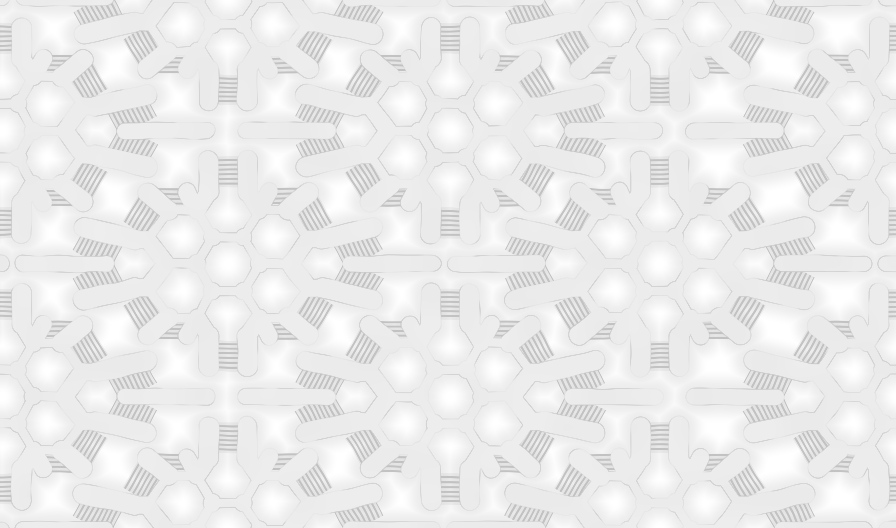
This pattern is drawn by a WebGL 2 fragment shader. Its source:

```glsl
#version 300 es
precision highp float;
// Pale snowflake lattice: rounded arms, honeycomb cores and hatched gaps over soft white voids.

uniform vec2 u_resolution;
out vec4 fragColor;

// Layout, in design units (canvas width = DESIGN_WIDTH)
const float DESIGN_WIDTH = 768.0;
const vec2 PERIOD_A = vec2(384.0, 228.0);
const vec2 ORIGIN_A = vec2(386.0, 340.5);
const vec2 PERIOD_B = vec2(370.0, 228.0);
const vec2 ORIGIN_B = vec2(195.5, 226.5);

// Shape
const float LONG_RADIUS = 7.0;
const float ARM_RADIUS = 8.6;
const float WALL_RADIUS = 4.0;
const float JOINT_RADIUS = 7.6;
const float CELL = 26.6;          // honeycomb vertex radius
const float OUTLINE_WIDTH = 0.5;
const float HATCH_STEP = 4.0;
const float HATCH_WIDTH = 1.7;
const float HATCH_SHADE = 0.22;   // tint between strokes
const float GLOW_REACH = 17.0;
const float WOBBLE = 1.4;

// Colours
const vec3 ARM_COLOR = vec3(0.924);
const vec3 OUTLINE_COLOR = vec3(0.76);
const vec3 HATCH_COLOR = vec3(0.74);
const vec3 VOID_EDGE = vec3(0.928);
const vec3 VOID_CENTER = vec3(1.0);

float hash(vec2 p) {
  vec3 h = fract(vec3(p.xyx) * 0.1031);
  h += dot(h, h.yzx + 33.33);
  return fract((h.x + h.y) * h.z);
}

float noise(vec2 p) {
  vec2 i = floor(p), f = fract(p);
  f = f * f * (3.0 - 2.0 * f);
  return mix(mix(hash(i), hash(i + vec2(1, 0)), f.x),
             mix(hash(i + vec2(0, 1)), hash(i + vec2(1, 1)), f.x), f.y);
}

float capsule(vec2 p, vec2 a, vec2 b, float r) {
  vec2 pa = p - a, ba = b - a;
  return length(pa - ba * clamp(dot(pa, ba) / dot(ba, ba), 0.0, 1.0)) - r;
}

// Distance to one snowflake; q is folded into the first quadrant
float flake(vec2 q) {
  vec2 v0 = vec2(CELL, 0.0), v1 = CELL * vec2(0.5, 0.866);
  vec2 v2 = 2.0 * v1, v3 = 2.0 * v0;
  vec2 shoulder = vec2(69.0, 21.0), elbow = vec2(51.0, 46.0);
  // Honeycomb walls
  float d = capsule(q, v0, v1, WALL_RADIUS);
  d = min(d, capsule(q, vec2(0.0, v1.y), v1, WALL_RADIUS));
  d = min(d, capsule(q, v1, v2, WALL_RADIUS));
  d = min(d, capsule(q, v0, v3, WALL_RADIUS));
  d = min(d, capsule(q, v2, elbow, WALL_RADIUS));
  d = min(d, capsule(q, v3, shoulder, JOINT_RADIUS));
  d = min(d, capsule(q, shoulder, elbow, WALL_RADIUS));
  // Joints
  d = min(d, min(length(q - v0), length(q - v1)) - JOINT_RADIUS);
  d = min(d, min(length(q - v2), length(q - elbow)) - JOINT_RADIUS);
  // Radiating arms
  d = min(d, capsule(q, vec2(16.5, 88.5), vec2(16.5, 62.0), ARM_RADIUS));
  d = min(d, capsule(q, vec2(16.5, 62.0), v2, JOINT_RADIUS));
  d = min(d, capsule(q, vec2(35.0, 62.0), v2, JOINT_RADIUS));
  d = min(d, capsule(q, vec2(69.0, 61.0), elbow, ARM_RADIUS));
  d = min(d, capsule(q, vec2(124.0, 31.0), vec2(80.0, 21.0), ARM_RADIUS));
  d = min(d, capsule(q, vec2(80.0, 21.0), shoulder, JOINT_RADIUS));
  return min(d, capsule(q, vec2(175.5, 0.0), vec2(105.0, 0.0), LONG_RADIUS));
}

// Parallel strokes in a box; extent is measured along the normal, then along the strokes
float hatch(vec2 q, vec2 center, vec2 normal, vec2 extent, float aa) {
  vec2 r = q - center;
  vec2 s = vec2(dot(r, normal), dot(r, vec2(-normal.y, normal.x)));
  vec2 inside = smoothstep(-0.5 * aa, 0.5 * aa, extent - abs(s));
  float stroke = abs(fract(s.x / HATCH_STEP) - 0.5) * HATCH_STEP - 0.5 * HATCH_WIDTH;
  float ink = 1.0 - smoothstep(-0.5 * aa, 0.5 * aa, stroke);
  return inside.x * inside.y * mix(HATCH_SHADE, 1.0, ink);
}

float flakeHatch(vec2 q, float aa) {
  float h = hatch(q, vec2(0.0, 79.0), vec2(0.0, 1.0), vec2(13.0, 14.0), aa);
  h = max(h, hatch(q, vec2(111.0, 15.0), vec2(0.88, 0.475), vec2(18.0, 13.0), aa));
  h = max(h, hatch(q, vec2(50.0, 58.0), vec2(0.0, 1.0), vec2(7.0, 14.0), aa));
  return max(h, hatch(q, vec2(73.0, 42.0), vec2(0.86, 0.51), vec2(12.0, 14.0), aa));
}

// Offset from the nearest lattice centre, mirrored into one quadrant
vec2 foldCell(vec2 p, vec2 origin, vec2 period) {
  return abs(mod(p - origin + 0.5 * period, period) - 0.5 * period);
}

void main() {
  float aa = DESIGN_WIDTH / u_resolution.x;
  vec2 p = gl_FragCoord.xy * aa;
  // Slight hand-cut irregularity
  p += WOBBLE * (vec2(noise(p * 0.06), noise(p * 0.06 + 71.0)) - 0.5);
  vec2 qa = foldCell(p, ORIGIN_A, PERIOD_A), qb = foldCell(p, ORIGIN_B, PERIOD_B);
  float d = min(flake(qa), flake(qb));

  // Glowing voids, hatching, then arms and their broken outline
  vec3 color = mix(VOID_EDGE, VOID_CENTER, smoothstep(0.0, GLOW_REACH, d));
  color = mix(color, HATCH_COLOR, 0.9 * max(flakeHatch(qa, aa), flakeHatch(qb, aa)));
  vec3 arm = ARM_COLOR + 0.016 * (noise(p * 0.035) - 0.5);
  color = mix(color, arm, 1.0 - smoothstep(-0.5 * aa, 0.5 * aa, d));
  float outline = 1.0 - smoothstep(0.0, 0.6 * aa, abs(d) - 0.5 * OUTLINE_WIDTH);
  color = mix(color, OUTLINE_COLOR, outline * (0.1 + 0.5 * smoothstep(0.2, 0.8, noise(p * 0.09))));
  fragColor = vec4(color, 1.0);
}
```
